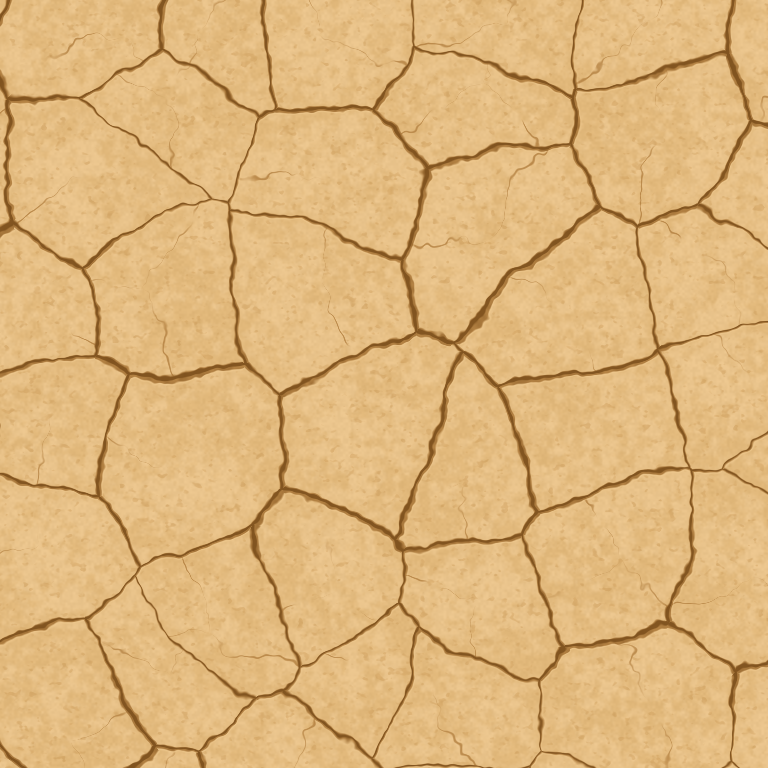
A Shadertoy shader for this texture:

```glsl
const vec3 SAND_LIGHT = vec3(0.918, 0.770, 0.550);
const vec3 SAND_DEEP  = vec3(0.880, 0.718, 0.476);
const vec3 FLECK      = vec3(0.800, 0.610, 0.350);
const vec3 CRACK_RIM  = vec3(0.700, 0.500, 0.250);
const vec3 CRACK_CORE = vec3(0.480, 0.305, 0.105);
const vec3 LIT_EDGE   = vec3(0.950, 0.800, 0.570);
const vec2 LIGHT_DIR  = vec2(-0.5, 0.866);
const float PLATES    = 5.6;

struct Plate {
    float edge;     // distance to the nearest border, in plate units
    vec2 normal;    // direction across that border
    vec2 fromSeed;  // position relative to the plate seed
    vec2 id;
    vec2 neighbour;
};

float hash(vec2 p) {
    vec3 q = fract(p.xyx * 0.1031);
    q += dot(q, q.yzx + 33.33);
    return fract((q.x + q.y) * q.z);
}

vec2 hash2(vec2 p) {
    return vec2(hash(p + 17.3), hash(p + 71.9));
}

float noise(vec2 p) {
    vec2 i = floor(p), f = fract(p);
    f = f * f * (3.0 - 2.0 * f);
    float bottom = mix(hash(i), hash(i + vec2(1, 0)), f.x);
    float top = mix(hash(i + vec2(0, 1)), hash(i + vec2(1, 1)), f.x);
    return mix(bottom, top, f.y);
}

float fbm(vec2 p, int octaves) {
    float sum = 0.0, amp = 0.5, total = 0.0;
    for (int i = 0; i < octaves; i++) {
        sum += amp * noise(p);
        total += amp;
        amp *= 0.55;
        p = mat2(1.6, 1.2, -1.2, 1.6) * p + 9.7;
    }
    return sum / total;
}

vec2 warp(vec2 p, float freq, float amount, int octaves) {
    vec2 n = vec2(fbm(p * freq + 3.1, octaves), fbm(p * freq + 57.4, octaves));
    return (n - 0.5) * amount;
}

vec2 seedOffset(vec2 cell) {
    return 0.5 + 0.84 * (hash2(cell) - 0.5);
}

// Voronoi plate with exact border distance
Plate findPlate(vec2 p) {
    vec2 cell = floor(p), f = fract(p), nearStep = vec2(0), toSeed = vec2(0);
    float best = 9.0;
    for (int y = -1; y <= 1; y++)
    for (int x = -1; x <= 1; x++) {
        vec2 g = vec2(x, y);
        vec2 r = g + seedOffset(cell + g) - f;
        if (dot(r, r) < best) { best = dot(r, r); nearStep = g; toSeed = r; }
    }
    Plate plate = Plate(9.0, vec2(0), -toSeed, cell + nearStep, cell);
    for (int y = -2; y <= 2; y++)
    for (int x = -2; x <= 2; x++) {
        vec2 g = nearStep + vec2(x, y);
        vec2 r = g + seedOffset(cell + g) - f;
        vec2 gap = r - toSeed;
        if (dot(gap, gap) < 1e-4) continue;
        float d = dot(0.5 * (toSeed + r), normalize(gap));
        if (d < plate.edge) {
            plate.edge = d;
            plate.normal = normalize(gap);
            plate.neighbour = cell + g;
        }
    }
    return plate;
}

// Soft band of given half width
float band(float d, float halfWidth, float blur) {
    return 1.0 - smoothstep(halfWidth - blur, halfWidth + blur, abs(d));
}

// Branching hairlines that run from inside a plate to its border
float hairlines(vec2 q, vec2 id, float blur) {
    float ink = 0.0, turn = 6.283 * hash(id + 5.5);
    for (int i = 0; i < 3; i++) {
        float k = float(i);
        vec2 key = id + 31.0 * (k + 1.0);
        float angle = turn + 2.094 * k + 1.1 * (hash(key) - 0.5);
        vec2 dir = vec2(cos(angle), sin(angle));
        float along = dot(q, dir);
        float across = dot(q, vec2(-dir.y, dir.x)) / PLATES;
        float shown = step(0.38, hash(key + 8.0)) * smoothstep(-0.02, 0.10, along);
        float halfWidth = mix(0.0004, 0.0012, smoothstep(0.1, 0.5, along));
        float strength = mix(0.45, 0.95, smoothstep(0.05, 0.5, along));
        ink = max(ink, shown * strength * band(across, halfWidth, blur));
    }
    return ink;
}

// Mottled sand with fine grain and sparse flecks
vec3 sand(vec2 p) {
    float mottle = 0.35 * fbm(p * 14.0, 3) + 0.65 * fbm(p * 85.0, 3);
    vec3 col = mix(SAND_LIGHT, SAND_DEEP, smoothstep(0.34, 0.70, mottle));
    float flecks = smoothstep(0.66, 0.86, fbm(p * vec2(120, 155), 2));
    col = mix(col, FLECK, 0.45 * flecks);
    return col + 0.035 * (noise(p * 290.0) - 0.5);
}

void mainImage(out vec4 fragColor, in vec2 fragCoord) {
    vec2 p = fragCoord / iResolution.y;
    float blur = max(0.0008, 0.7 / iResolution.y);

    // Jagged plate borders
    vec2 bent = p + warp(p, 7.0, 0.045, 2) + warp(p, 32.0, 0.016, 3);
    Plate plate = findPlate(bent * PLATES + 13.0);
    float d = plate.edge / PLATES;
    float facing = dot(plate.normal, LIGHT_DIR);

    // Crack width varies along and between borders
    float swell = smoothstep(0.25, 0.75, noise(p * 5.0 + 40.0));
    float pairKey = hash(plate.id + plate.neighbour + 3.7);
    float width = mix(0.0017, 0.0044, swell) * mix(0.65, 1.15, pairKey);
    float ragged = width * mix(0.65, 1.4, noise(p * 130.0));

    vec3 col = sand(p);
    col = mix(col, SAND_DEEP, 0.55 * exp(-d / 0.009));

    // Hairlines
    vec2 wander = warp(p, 15.0, 0.30, 4);
    float hair = hairlines(plate.fromSeed + wander, plate.id, blur);
    hair *= smoothstep(0.22, 0.50, noise(p * 28.0 + 11.0));
    col = mix(col, CRACK_RIM, 0.85 * hair);

    // Lit lip, brown rim and dark core
    float lip = band(d - ragged - 0.0012, 0.0010, 0.0014) * smoothstep(0.1, 0.9, facing);
    col = mix(col, LIT_EDGE, 0.5 * lip);
    vec3 rim = mix(CRACK_RIM, CRACK_CORE, 0.45 * noise(p * 170.0));
    col = mix(col, rim, 0.92 * band(d, ragged, blur * 1.3));
    float core = band(d + 0.35 * width * facing, ragged * 0.48, blur);
    col = mix(col, CRACK_CORE, 0.85 * core);

    fragColor = vec4(col, 1.0);
}
```
